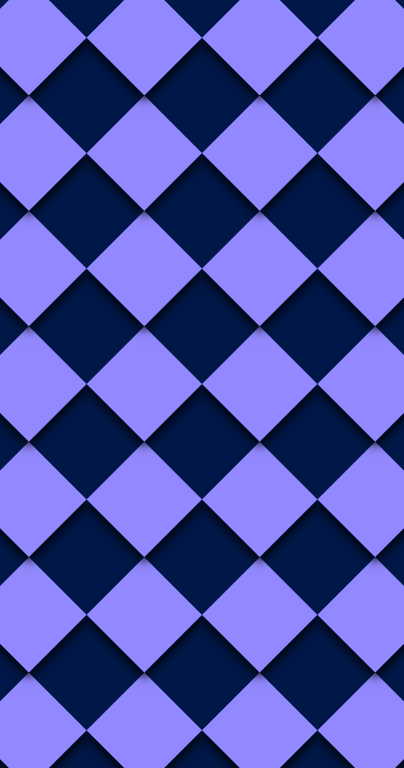
Give the GLSL for this pattern, as a Shadertoy shader.

```glsl
// Checkered lattice of violet diamonds, each row casting a soft shadow downward on navy.
#define COLUMNS 3.5
#define VIOLET vec3(0.572, 0.535, 1.0)
#define NAVY vec3(0.0, 0.09, 0.28)
#define SHADOW_DROP 0.05
#define SHADOW_BLUR 0.045
#define SHADOW_STRENGTH 0.88

const float SQRT_HALF = 0.70710678;
const float HALF_SIDE = 0.5 * SQRT_HALF;

// Signed distance to a diamond whose corners touch the cell sides
float diamondDistance(vec2 p) {
    return (abs(p.x) + abs(p.y) - 0.5) * SQRT_HALF;
}

// Logistic approximation of a Gaussian-blurred step
vec2 blurredStep(vec2 x) {
    return 1.0 / (1.0 + exp(-1.702 * x / SHADOW_BLUR));
}

// Blurred diamond: product of two blurred bands along its sides
float blurredDiamond(vec2 p) {
    vec2 side = vec2(p.x + p.y, p.y - p.x) * SQRT_HALF;
    vec2 band = blurredStep(side + HALF_SIDE) - blurredStep(side - HALF_SIDE);
    return band.x * band.y;
}

// Shadow of one row of diamonds, with its row offset in cells
float rowShadow(vec2 cell, float row) {
    float shade = 0.0;
    for (int i = -1; i <= 1; i++) {
        shade += blurredDiamond(cell - vec2(float(i), row - SHADOW_DROP));
    }
    return SHADOW_STRENGTH * min(shade, 1.0);
}

void mainImage(out vec4 fragColor, in vec2 fragCoord) {
    // One unit is one repeat; four diamonds meet beside the canvas centre
    float cellSize = iResolution.x / COLUMNS;
    vec2 p = (fragCoord - 0.5 * iResolution.xy) / cellSize;
    vec2 cell = fract(p + vec2(0.0, 0.5)) - 0.5;

    // Diamonds are shaded by the row above, gaps by the nearest row over them
    float shadeAbove = rowShadow(cell, 1.0);
    float shadeGap = cell.y < 0.0 ? rowShadow(cell, 0.0) : shadeAbove;
    vec3 diamond = VIOLET * (1.0 - shadeAbove);
    vec3 gap = NAVY * (1.0 - shadeGap);

    // Antialiased edge, one pixel wide
    float coverage = clamp(0.5 - diamondDistance(cell) * cellSize, 0.0, 1.0);
    fragColor = vec4(mix(gap, diamond, coverage), 1.0);
}
```
